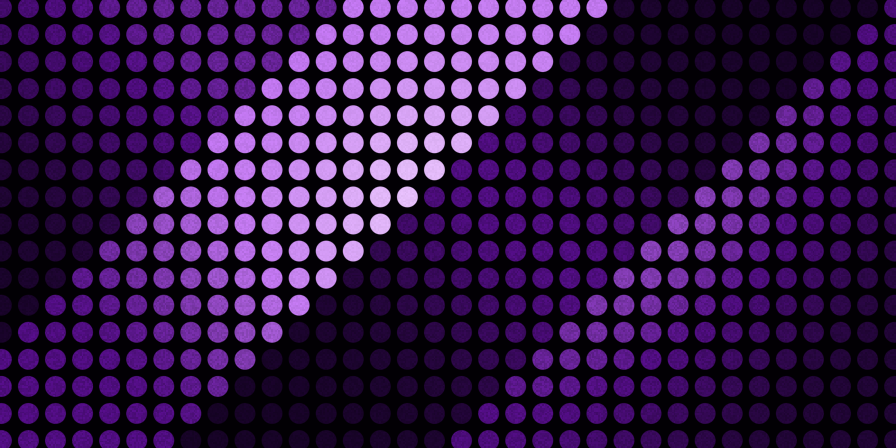
Write a Shadertoy shader that draws this pattern.

```glsl
const float ROWS = 16.55;          // dot pitches per canvas height
const float DOT_RADIUS = 0.385;    // in pitches
const float GRAIN_PER_PITCH = 15.0;
const float GRAIN_AMOUNT = 0.22;

// Diagonal edges between the stripes, in pitches across
const float BAND_START = -12.0;
const float BAND_END = -2.0;
const float RIGHT_START = 8.0;

const vec3 BACKGROUND = vec3(0.008, 0.0, 0.015);
const vec3 SHADOW = vec3(0.05, 0.005, 0.09);
const vec3 PLUM = vec3(0.14, 0.02, 0.23);
const vec3 PURPLE = vec3(0.31, 0.05, 0.50);
const vec3 LILAC = vec3(0.75, 0.46, 0.93);
const vec3 PALE = vec3(0.91, 0.77, 0.98);

float hash(vec2 p) {
    vec3 q = fract(vec3(p.xyx) * 0.1031);
    q += dot(q, q.yzx + 33.33);
    return fract((q.x + q.y) * q.z);
}

float bell(float x, float center, float width) {
    float k = (x - center) / width;
    return exp(-k * k);
}

// Light level from 0 to 4, constant over each dot
float lightLevel(vec2 cell) {
    float across = cell.x - cell.y;
    float along = cell.x + cell.y;

    if (across < BAND_START)
        return 0.5 + 1.7 * smoothstep(-20.0, -2.0, along);

    if (across < BAND_END) {
        float ridge = smoothstep(BAND_START, BAND_END, across);
        return 2.0 + smoothstep(-18.0, -5.0, along) + 0.92 * ridge * bell(along, 0.0, 7.0);
    }

    if (across < RIGHT_START)
        return 0.4 + 1.6 * bell(along, 3.0, 8.5);

    float edgeLevel = 1.6 + 0.9 * bell(along, 8.0, 15.0);
    return mix(edgeLevel, 0.8, smoothstep(RIGHT_START, 22.0, across));
}

vec3 palette(float level) {
    vec3 color = mix(SHADOW, PLUM, clamp(level, 0.0, 1.0));
    color = mix(color, PURPLE, clamp(level - 1.0, 0.0, 1.0));
    color = mix(color, LILAC, clamp(level - 2.0, 0.0, 1.0));
    return mix(color, PALE, clamp(level - 3.0, 0.0, 1.0));
}

void mainImage(out vec4 fragColor, in vec2 fragCoord) {
    // Centered grid: a row lies on the middle, columns straddle it
    float scale = ROWS / iResolution.y;
    vec2 p = (fragCoord - 0.5 * iResolution.xy) * scale;
    vec2 cell = vec2(floor(p.x) + 0.5, floor(p.y + 0.5));

    float distanceToEdge = length(p - cell) - DOT_RADIUS;
    float dotMask = 1.0 - smoothstep(-0.75 * scale, 0.75 * scale, distanceToEdge);

    // Speckle is strongest on the dim dots
    float level = lightLevel(cell);
    float grain = hash(floor(p * GRAIN_PER_PITCH) + 500.0) - 0.5;
    float grainFade = mix(1.0, 0.2, smoothstep(2.0, 3.5, level));
    vec3 dotColor = palette(level) * (1.0 + GRAIN_AMOUNT * grainFade * grain);

    fragColor = vec4(mix(BACKGROUND, dotColor, dotMask), 1.0);
}
```
